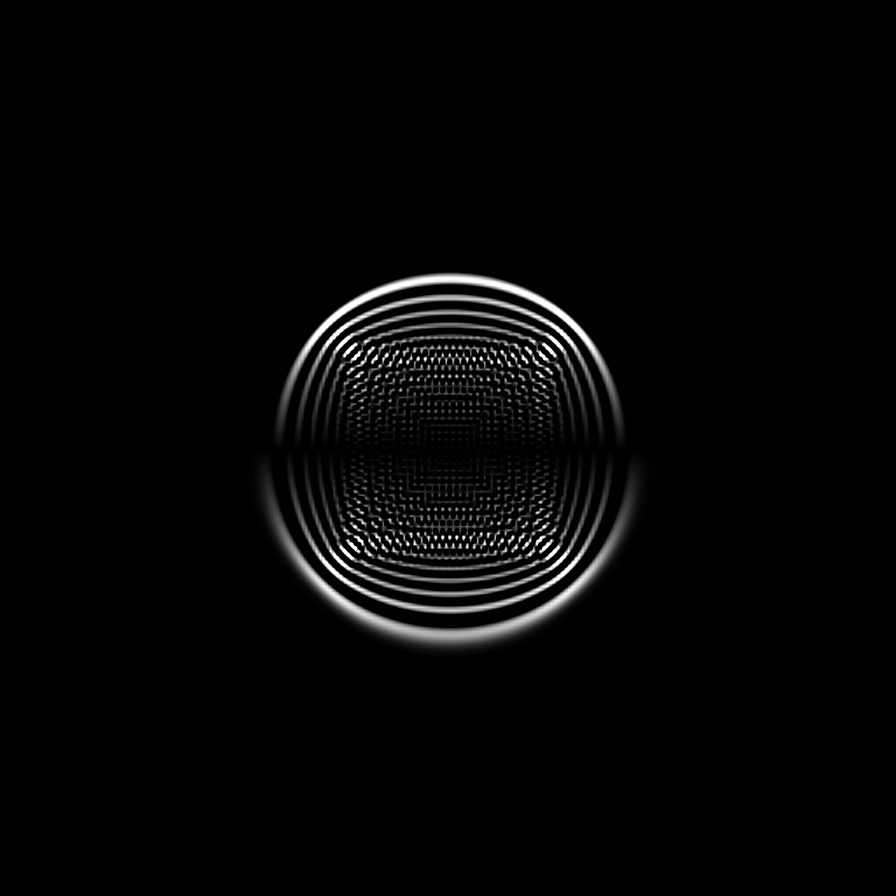
Give the GLSL for this background, as a Shadertoy shader.

```glsl
const int MODES = 60;
const float PI = 3.14159265;

// Wave number of a lattice mode, in radians per cell
float waveNumber(int mode) {
    return (float(mode) + 0.5) * PI / float(MODES);
}

// Vertical slope of a ripple spreading over a square lattice from one kick
float rippleSlope(vec2 cell, float time) {
    vec2 base = floor(cell);
    vec2 blend = cell - base;
    float across[MODES];
    float upward[MODES];

    // Separable standing waves, blended linearly between cells
    for (int i = 0; i < MODES; i++) {
        float k = waveNumber(i);
        across[i] = mix(cos(k * base.x), cos(k * (base.x + 1.0)), blend.x);
        upward[i] = sin(k) * mix(sin(k * base.y), sin(k * (base.y + 1.0)), blend.y);
    }

    // Sum of all mode pairs; each swapped pair shares one frequency
    float total = 0.0;
    for (int i = 0; i < MODES; i++) {
        float sinI = sin(0.5 * waveNumber(i));
        for (int j = 0; j <= i; j++) {
            float sinJ = sin(0.5 * waveNumber(j));
            float s = 0.5 * sqrt(sinI * sinI + sinJ * sinJ);
            float c = sqrt(1.0 - s * s);
            float omega = 2.0 * atan(s / c);
            float response = sin(omega * time) / (2.0 * s * c);
            float pair = across[i] * upward[j] + across[j] * upward[i];
            total += response * pair * (i == j ? 0.5 : 1.0);
        }
    }
    return -total / float(MODES * MODES);
}

void mainImage(out vec4 fragColor, in vec2 fragCoord) {
    // Lattice of 256 cells across the canvas, centred on the kicked cell
    vec2 centred = (fragCoord - 0.5 * iResolution.xy) / min(iResolution.x, iResolution.y);
    vec2 cell = centred * 256.0 - vec2(0.5, -0.5);

    // The front has not reached beyond this radius
    float light = 0.0;
    if (length(cell) < 59.0) {
        light = clamp(85.0 * rippleSlope(cell, 107.0), 0.0, 1.0);
    }
    fragColor = vec4(vec3(light), 1.0);
}
```
